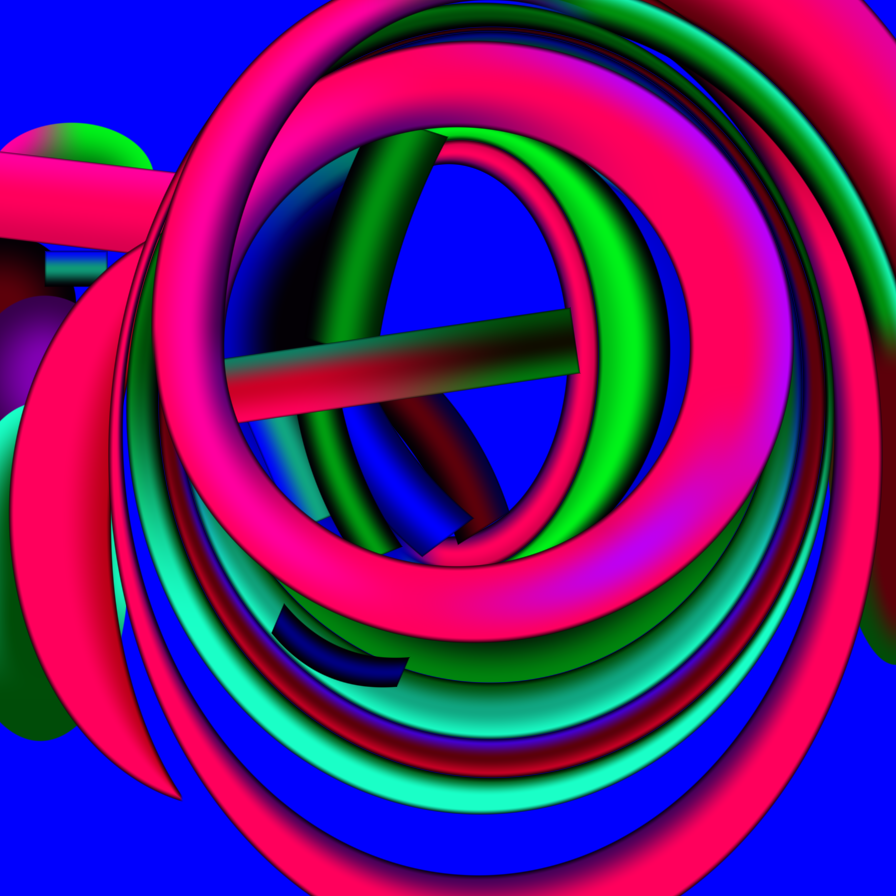
Reproduce this background procedurally as a Shadertoy shader.

```glsl
// Glossy neon tubes looped into nested rings over a flat blue field.

const vec3 BLUE = vec3(0, 0, 1), PINK = vec3(1, 0, .36), MAGENTA = vec3(1, 0, .62);
const vec3 VIOLET = vec3(.72, 0, 1), GREEN = vec3(0, .95, .1), MOSS = vec3(0, .3, .03);
const vec3 CYAN = vec3(.1, 1, .78), MAROON = vec3(.36, 0, .04), BLACK = vec3(.01, 0, .02);

// Approximate signed distance to an ellipse: centre in xy, radii in zw
float ellipse(vec2 p, vec4 e) {
    vec2 q = p - e.xy;
    float k = length(q / e.zw);
    return k * (k - 1.) / max(length(q / (e.zw * e.zw)), 1e-4);
}

float coverage(float depth) {
    float pixel = 1. / iResolution.y;
    return smoothstep(-pixel, pixel, depth);
}

vec3 threeTone(vec3 a, vec3 b, vec3 c, float t) {
    return mix(mix(a, b, smoothstep(0., .5, t)), c, smoothstep(.5, 1., t));
}

// Ring between two ellipses, coloured from inside to outside
void band(inout vec3 col, vec2 p, vec4 outer, vec4 inner, float mask, vec3 a, vec3 b, vec3 c) {
    float dIn = ellipse(p, inner), dOut = -ellipse(p, outer);
    float depth = min(dIn, dOut);
    float t = clamp(dIn / max(dIn + dOut, 1e-4), 0., 1.);
    vec3 paint = threeTone(a, b, c, t) * smoothstep(-.002, .006, depth);
    col = mix(col, paint, coverage(depth) * mask);
}

// Filled ellipse shaded from its middle to its rim
void disc(inout vec3 col, vec2 p, vec4 e, vec3 middle, vec3 rim) {
    float d = ellipse(p, e);
    col = mix(col, mix(middle, rim, smoothstep(-.07, 0., d)), coverage(-d));
}

// Bent bar from a to b, coloured from its right side to its left side
void tube(inout vec3 col, vec2 p, vec2 a, vec2 b, float r, float bend, vec3 right, vec3 core, vec3 left) {
    vec2 dir = normalize(b - a), q = p - a;
    float h = dot(q, dir), span = length(b - a), u = h / span;
    float side = dot(q, vec2(-dir.y, dir.x)) - bend * 4. * u * (1. - u);
    float depth = min(r - abs(side), min(h, span - h));
    vec3 paint = threeTone(right, core, left, .5 + .5 * side / r);
    col = mix(col, paint * smoothstep(-.002, .003, depth), coverage(depth));
}

void mainImage(out vec4 fragColor, in vec2 fragCoord) {
    vec2 p = fragCoord / iResolution.xy;
    vec3 col = BLUE;
    float low = smoothstep(.62, .3, p.y), crown = smoothstep(.7, .95, p.y);

    // Coils at the left edge
    disc(col, p, vec4(.08, .8, .092, .063), MOSS, mix(MAGENTA, GREEN, smoothstep(.02, .1, p.x)));
    disc(col, p, vec4(0, .66, .085, .08), MAROON, BLACK);
    disc(col, p, vec4(.05, .58, .08, .09), VIOLET * .7, VIOLET * .3);
    disc(col, p, vec4(.045, .362, .098, .189), MOSS, mix(MOSS, CYAN, smoothstep(.22, .36, p.y)));
    tube(col, p, vec2(.05, .7), vec2(.12, .7), .02, 0., BLACK, CYAN * .6, BLUE);
    tube(col, p, vec2(-.02, .785), vec2(.215, .757), .048, 0., PINK * .85, PINK, MAGENTA);
    band(col, p, vec4(.26, .427, .25, .33), vec4(.339, .414, .215, .39),
         smoothstep(.205, .2, p.x), MAROON * 2., PINK, PINK);

    // Coils at the right edge
    vec4 rim = vec4(.573, .505, .456, .521);
    disc(col, p, vec4(1, .57, .08, .312), MAROON, mix(MAROON, MOSS, low));
    band(col, p, vec4(.573, .505, .573, .677), rim,
         smoothstep(.6, .66, p.x) * smoothstep(.6, .65, p.y), MAROON, PINK, mix(PINK, VIOLET, .4));

    // Wide outer loop, crossed by a cyan edge
    band(col, p, vec4(.553, .492, .432, .56), vec4(.534, .518, .397, .495), 1.,
         mix(VIOLET * .35, BLACK, crown), mix(PINK, MAROON * 1.5, crown), mix(PINK, MAROON, crown));
    band(col, p, rim, rim - vec4(0, 0, .044, .046),
         smoothstep(.56, .68, p.x) * smoothstep(.58, .66, p.y), BLACK, GREEN * .6, CYAN);

    // Nested cyan, crimson and green loops
    vec4 loopA = vec4(.549, .551, .372, .419), loopB = vec4(.547, .57, .349, .395);
    vec4 loopC = vec4(.547, .583, .319, .345);
    band(col, p, vec4(.536, .544, .395, .453), loopA, 1.,
         mix(BLACK, MOSS, low), mix(MOSS, CYAN, low), mix(GREEN * .5, CYAN, low));
    band(col, p, loopA, loopB, 1., mix(BLUE * .5, vec3(.25, 0, .95), low), MAROON,
         mix(MAROON, vec3(.85, 0, .16), low));
    disc(col, p, loopC, BLACK, mix(BLACK, GREEN * .55, low));
    band(col, p, loopB, loopC, 1., MOSS, mix(MOSS, CYAN * .65, low), mix(BLUE * .6, CYAN, low));
    tube(col, p, vec2(.31, .31), vec2(.45, .25), .018, -.02, BLACK, BLUE * .5, BLACK);

    // Opening in the front ring, with its slim inner hoops
    vec4 hoop = vec4(.514, .603, .154, .241), eye = vec4(.501, .609, .133, .208);
    float eastHalf = smoothstep(.44, .5, p.x);
    disc(col, p, vec4(.51, .613, .267, .251), mix(BLACK, BLUE, smoothstep(.4, .7, p.x)), BLUE * .8);
    band(col, p, vec4(.51, .613, .265, .25), vec4(.53, .595, .262, .24), crown, MOSS, GREEN, GREEN);
    disc(col, p, eye, BLUE, BLUE);
    band(col, p, vec4(.514, .609, .234, .26), hoop, eastHalf, GREEN * .75, GREEN, BLACK);
    band(col, p, hoop, eye, eastHalf, VIOLET * .35, PINK, PINK * .8);

    // Tubes crossing the opening
    tube(col, p, vec2(.46, .86), vec2(.38, .61), .042, -.012, BLACK, GREEN * .6, MOSS * .4);
    tube(col, p, vec2(.44, .57), vec2(.54, .41), .034, .012, BLACK, MAROON, BLUE * .25);
    tube(col, p, vec2(.38, .56), vec2(.5, .4), .036, -.012, BLUE * .4, BLUE, BLUE * .3);
    tube(col, p, vec2(.3, .56), vec2(.36, .42), .034, 0., BLUE, CYAN * .65, BLACK);
    tube(col, p, vec2(.355, .55), vec2(.425, .38), .026, -.01, BLACK, GREEN * .65, BLACK);
    float fade = smoothstep(.32, .6, p.x);
    tube(col, p, vec2(.24, .561), vec2(.642, .62), .037, 0., mix(PINK, GREEN * .5, fade),
         mix(vec3(.8, 0, .15), vec3(.06, .05, 0), fade), mix(CYAN * .5, MOSS, fade));

    // Front ring, then the arm that sweeps up over its left side
    float east = smoothstep(.42, .75, p.x), south = smoothstep(.58, .36, p.y);
    vec3 core = mix(mix(MAGENTA, PINK, smoothstep(.3, .5, p.x)), VIOLET, south * east);
    band(col, p, vec4(.529, .6185, .357, .336), vec4(.51, .613, .26, .245), 1.,
         mix(VIOLET * .45, PINK, max(east, south)), core, mix(PINK, VIOLET, east * (1. - south)));
    float armEnd = smoothstep(.4, .56, p.x);
    band(col, p, vec4(.521, .635, .352, .404), vec4(.547, .622, .297, .378),
         smoothstep(.58, .64, p.y) * smoothstep(.66, .58, p.x), VIOLET * .3,
         mix(MAGENTA, GREEN * .4, armEnd), mix(PINK, MOSS, armEnd));
    fragColor = vec4(col, 1);
}
```
